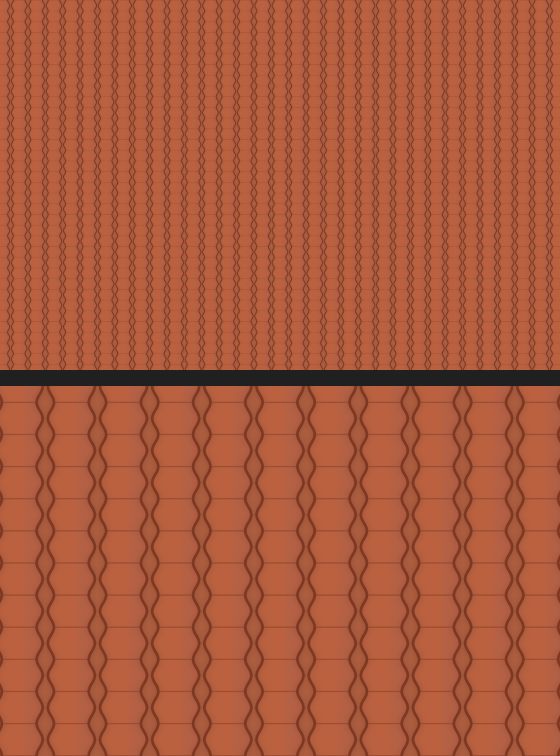
Top, the full canvas; bottom, a detail of the centre.
Reproduce this pattern procedurally as a Shadertoy shader.

```glsl
// Terracotta roof tiles: rounded wide columns parted by narrow chains of oval tiles.

// Lengths are fractions of the canvas height.
const vec2 PITCH = vec2(0.04699, 0.02894);   // column and row spacing
const vec2 ORIGIN = vec2(0.5453, 0.6230);    // centre of one strip, on a seam
const float STRIP_HALF_WIDTH = 0.0051;       // mean over one row
const float WAVE = 0.0027;                   // sideways swing of the strip edge
const float EDGE_LINE = 0.0012;              // half width of the side outlines
const float SEAM_LINE = 0.0006;              // half width of the row seams
const float SHADOW_REACH = 0.0030;
const float STRIP_SHADOW = 0.14;
const float TILE_SHADOW = 0.12;
const float SEAM_STRENGTH = 0.75;
const float OUTLINE_STRENGTH = 0.82;
const float TAU = 6.28319;

const vec3 CLAY = vec3(0.735, 0.382, 0.250);
const vec3 DULL_CLAY = vec3(0.710, 0.380, 0.272);
const vec3 STRIP_CLAY = vec3(0.685, 0.368, 0.250);
const vec3 OUTLINE = vec3(0.470, 0.195, 0.110);
const vec3 SEAM = vec3(0.570, 0.280, 0.175);

// Antialiased coverage of a line at distance d.
float lineMask(float d, float halfWidth, float pixel) {
    float soft = 0.65 * pixel;
    float mask = 1.0 - smoothstep(halfWidth - soft, halfWidth + soft, abs(d));
    return mask * min(1.0, 2.0 * halfWidth / pixel + 0.2);
}

// Signed distance to the wavy strip edge, positive inside the strip.
// The strip is widest on the seams and pinched halfway between them.
float stripDistance(vec2 cell) {
    float angle = TAU * cell.y;
    float halfWidth = STRIP_HALF_WIDTH - WAVE * cos(angle);
    float slope = WAVE * TAU * sin(angle) / PITCH.y;
    float offset = (0.5 - abs(cell.x)) * PITCH.x;
    return (halfWidth - offset) / sqrt(1.0 + slope * slope);
}

void mainImage(out vec4 fragColor, in vec2 fragCoord) {
    float pixel = 1.0 / iResolution.y;

    // Tile cell: centred between two strips and two seams
    vec2 cell = fract((fragCoord * pixel - ORIGIN) / PITCH) - 0.5;
    float side = stripDistance(cell);
    float strip = smoothstep(-0.5 * pixel, 0.5 * pixel, side);

    // Clay surfaces: the wide tile dulls towards one side
    vec3 tile = mix(CLAY, DULL_CLAY, smoothstep(0.0, 0.22, cell.x));
    vec3 color = mix(tile, STRIP_CLAY, strip);

    // Soft shadows along both sides of the edge
    float shade = exp(-abs(side) / SHADOW_REACH);
    color *= 1.0 - shade * mix(TILE_SHADOW, STRIP_SHADOW, strip);

    // Wide tile seams, and fainter oval seams offset by half a row
    float tileSeam = lineMask((0.5 - abs(cell.y)) * PITCH.y, SEAM_LINE, pixel);
    float ovalSeam = 0.5 * lineMask(cell.y * PITCH.y, SEAM_LINE, pixel);
    color = mix(color, SEAM, SEAM_STRENGTH * mix(tileSeam, ovalSeam, strip));

    // Dark wavy outlines
    float outline = lineMask(side, EDGE_LINE, pixel);
    color = mix(color, OUTLINE, OUTLINE_STRENGTH * outline);

    fragColor = vec4(color, 1.0);
}
```
